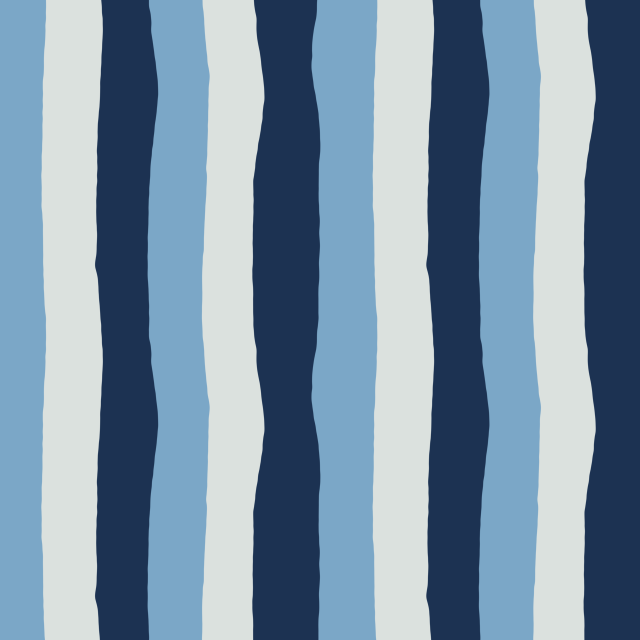
Write a WebGL 2 fragment shader that draws this pattern.

```glsl
#version 300 es
precision highp float;
// Hand-cut vertical stripes in blue, off-white and navy on a square repeating tile.
// Each of the six borders is a base position bent by three periodic harmonics,
// one local notch and a fine periodic wobble, all in percent of the tile.

uniform vec2 u_resolution;
out vec4 outColor;

const float TAU = 6.2831853;

float hash(vec2 p) {
    return fract(sin(dot(p, vec2(127.1, 311.7))) * 43758.55);
}

// Smooth noise along the border that wraps at the end of the tile, -1 to 1
float wobble(float t, float cells, float seed) {
    float cell = floor(t * cells);
    float f = smoothstep(0.0, 1.0, fract(t * cells));
    float a = hash(vec2(mod(cell, cells), seed));
    float b = hash(vec2(mod(cell + 1.0, cells), seed));
    return 2.0 * mix(a, b, f) - 1.0;
}

// Cosine and sine weights of one harmonic
float wave(float t, float order, vec2 weights) {
    float angle = TAU * order * t;
    return dot(weights, vec2(cos(angle), sin(angle)));
}

// Horizontal position of a border at height t; notch holds height and depth
float border(float t, float base, vec2 h1, vec2 h2, vec2 h3, vec2 notch) {
    float away = fract(t - notch.x + 0.5) - 0.5;
    float bend = wave(t, 1.0, h1) + wave(t, 2.0, h2) + wave(t, 3.0, h3);
    float dent = notch.y * exp(-away * away / 0.0008);
    return base + bend + dent
        + 0.14 * wobble(t, 24.0, base) + 0.06 * wobble(t, 53.0, base + 7.0);
}

void main() {
    // Tiles start at the upper left corner, t runs downwards
    vec2 uv = gl_FragCoord.xy / u_resolution;
    const float repeats = 1.932;
    float x = 100.0 * fract(uv.x * repeats);
    float t = fract((1.0 - uv.y) * repeats);
    float soft = 70.0 * repeats / u_resolution.x;

    vec3 blue = vec3(0.482, 0.655, 0.780);
    vec3 white = vec3(0.860, 0.882, 0.872);
    vec3 navy = vec3(0.110, 0.198, 0.322);

    // Borders from left to right
    float edges[6];
    edges[0] = border(t, 13.16, vec2(0.54, 0.05), vec2(0.06), vec2(0.09, 0.05), vec2(0.62, -0.15));
    edges[1] = border(t, 29.85, vec2(0.63, 0.56), vec2(0.06, 0.19), vec2(0.0, 0.06), vec2(0.8, -0.7));
    edges[2] = border(t, 45.65, vec2(-0.3, 1.34), vec2(-0.38, -0.19), vec2(0.05, -0.18), vec2(0.06, 0.45));
    edges[3] = border(t, 61.95, vec2(-0.6, 0.67), vec2(-0.19, 0.09), vec2(-0.03, -0.09), vec2(0.23, 0.4));
    edges[4] = border(t, 77.33, vec2(-0.35, 1.53), vec2(-0.57, -0.25), vec2(0.1, -0.11), vec2(0.05, 0.55));
    edges[5] = border(t, 95.86, vec2(-0.5, -0.73), vec2(0.31, -0.53), vec2(0.25, 0.15), vec2(0.74, 0.1));

    // Each border starts the next stripe colour
    vec3 color = blue;
    for (int i = 0; i < 6; i++) {
        int kind = i % 3;
        vec3 next = kind == 0 ? white : kind == 1 ? navy : blue;
        color = mix(color, next, smoothstep(-soft, soft, x - edges[i]));
    }
    outColor = vec4(color, 1.0);
}
```
